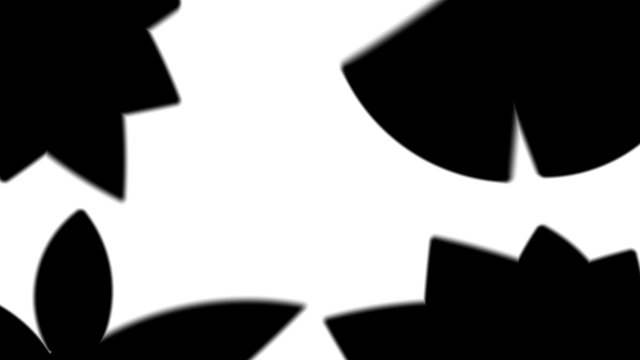
This background is drawn by a Shadertoy shader. Its source:

```glsl
// Black silhouettes of petals and a notched leaf with soft edges, reaching in from the corners of a white field.

// Signed distance to the circular edge from a to b; bulge is its height to the left.
float arcEdge(vec2 p, vec2 a, vec2 b, float bulge) {
    vec2 chord = b - a;
    float halfLen = 0.5 * length(chord);
    vec2 outward = normalize(vec2(chord.y, -chord.x));
    float radius = (halfLen * halfLen + bulge * bulge) / (2.0 * abs(bulge));
    vec2 center = 0.5 * (a + b) + outward * (bulge - sign(bulge) * radius);
    return sign(bulge) * (length(p - center) - radius);
}

// Coverage of a clockwise triangle with curved sides, rounded corners and a softness per side.
float blade(vec2 p, vec2 a, vec2 b, vec2 c, vec3 bulge, vec3 soft) {
    const float corner = 7.0;
    vec3 d = vec3(arcEdge(p, a, b, bulge.x), arcEdge(p, b, c, bulge.y), arcEdge(p, c, a, bulge.z));
    float far = max(d.x, max(d.y, d.z));
    float dist = length(max(d + corner, 0.0)) + min(far + corner, 0.0) - corner;
    // The nearest side decides the blur, blended around the corners
    vec3 weight = exp2((d - far) * 0.3);
    float blur = dot(weight, soft) / dot(weight, vec3(1.0));
    return 1.0 - smoothstep(-blur, blur, dist);
}

float disc(vec2 p, vec2 center, float radius) {
    return 1.0 - smoothstep(-2.0, 2.0, length(p - center) - radius);
}

float upperLeftFlower(vec2 p) {
    float ink = disc(p, vec2(25, 25), 145.0);
    ink = max(ink, blade(p, vec2(195, -60), vec2(218, 8), vec2(120, 72), vec3(2, 2, 1), vec3(3, 6, 3)));
    ink = max(ink, blade(p, vec2(146, -20), vec2(218, 124), vec2(80, 150), vec3(4, 1, 1), vec3(4, 5, 3)));
    ink = max(ink, blade(p, vec2(138, 60), vec2(149, 243), vec2(0, 134), vec3(6, 8, 1), vec3(5, 6, 3)));
    return max(ink, blade(p, vec2(110, 140), vec2(4, 221), vec2(-60, 130), vec3(2, 2, 1), vec3(4, 4, 3)));
}

float upperRightLeaf(vec2 p) {
    float leftLobe = blade(p, vec2(613, 219), vec2(408, 79), vec2(640, -90), vec3(37, -6, 1), vec3(2.5, 9, 8));
    float rightLobe = blade(p, vec2(820, 110), vec2(647, 213), vec2(550, -50), vec3(29, 1, 100), vec3(2.5, 5, 3));
    return max(leftLobe, rightLobe);
}

float lowerLeftFlower(vec2 p) {
    float ink = disc(p, vec2(92, 455), 45.0);
    ink = max(ink, blade(p, vec2(98, 249), vec2(115, 425), vec2(60, 425), vec3(28, 1, 36), vec3(3, 3, 4)));
    ink = max(ink, blade(p, vec2(-60, 345), vec2(70, 440), vec2(-60, 500), vec3(19, 1, 1), vec3(2.5)));
    return max(ink, blade(p, vec2(90, 425), vec2(368, 367), vec2(230, 492), vec3(29, 3, 1), vec3(7, 5, 3)));
}

float lowerRightFlower(vec2 p) {
    float ink = disc(p, vec2(680, 480), 150.0);
    ink = max(ink, blade(p, vec2(500, 560), vec2(387, 383), vec2(580, 362), vec3(3, 8, 1), vec3(4, 6, 3)));
    ink = max(ink, blade(p, vec2(505, 480), vec2(517, 283), vec2(700, 342), vec3(3, 5, 1), vec3(3, 6, 3)));
    ink = max(ink, blade(p, vec2(594, 380), vec2(648, 268), vec2(745, 380), vec3(5, 15, 1), vec3(3, 4, 3)));
    return max(ink, blade(p, vec2(650, 334), vec2(762, 298), vec2(784, 440), vec3(2, 4, 1), vec3(4, 3, 3)));
}

void mainImage(out vec4 fragColor, in vec2 fragCoord) {
    // Canvas units: 432 per height, measured from the upper left
    vec2 p = vec2(fragCoord.x, iResolution.y - fragCoord.y) * 432.0 / iResolution.y;
    float ink = max(max(upperLeftFlower(p), upperRightLeaf(p)), max(lowerLeftFlower(p), lowerRightFlower(p)));
    fragColor = vec4(vec3(1.0 - ink), 1.0);
}
```
